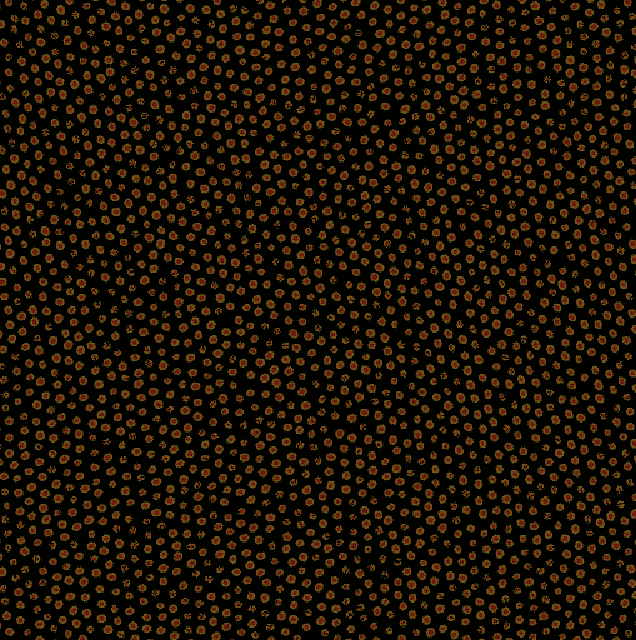
Give the GLSL for this pattern, as a Shadertoy shader.

```glsl
// Crowded red spots with ragged olive rims on black, drawn in a fine square grain.

vec2 hash2(vec2 p) {
    return fract(sin(vec2(dot(p, vec2(127.1, 311.7)), dot(p, vec2(269.5, 183.3)))) * 43758.5453);
}

// Jittered site of a hexagonal lattice with unit spacing
vec2 looseSite(vec2 cell) {
    vec2 centre = vec2(cell.x + 0.5 + 0.5 * mod(cell.y, 2.0), (cell.y + 0.5) * 0.866);
    return centre + (hash2(cell) - 0.5) * 0.52;
}

// The same site, pushed away from neighbours that crowd it
vec2 spacedSite(vec2 cell) {
    vec2 site = looseSite(cell);
    vec2 push = vec2(0.0);
    for (int y = -1; y <= 1; y++)
    for (int x = -1; x <= 1; x++) {
        if (x == 0 && y == 0) continue;
        vec2 away = site - looseSite(cell + vec2(x, y));
        float gap = max(length(away), 0.001);
        push += away / gap * max(0.0, 1.05 - gap);
    }
    return site + 0.4 * push;
}

// x: depth inside the deepest spot, y: radius of that spot
vec2 spotField(vec2 q) {
    vec2 best = vec2(-1.0, 0.0);
    float row = floor(q.y / 0.866);
    for (int y = -1; y <= 1; y++) {
        float r = row + float(y);
        float column = floor(q.x - 0.5 * mod(r, 2.0));
        for (int x = -1; x <= 1; x++) {
            vec2 cell = vec2(column + float(x), r);
            vec2 offset = q - spacedSite(cell);
            vec2 rnd = hash2(cell + 57.3);
            float radius = 0.243 + 0.085 * rnd.x;
            float angle = atan(offset.y, offset.x + 0.0001);
            float oval = 1.0 + 0.05 * cos(2.0 * angle + 6.283 * rnd.y);
            float depth = radius - length(offset) * oval;
            if (depth > best.x) best = vec2(depth, radius);
        }
    }
    return best;
}

float band(float edge, float depth) {
    return smoothstep(edge - 0.006, edge + 0.006, depth);
}

void mainImage(out vec4 fragColor, in vec2 fragCoord) {
    // Square grain, 512 to the canvas height
    vec2 grain = floor(fragCoord / iResolution.y * 512.0);
    vec2 q = (grain + 0.5) / 12.0;

    // A turn and a slow bend hide the lattice rows
    q = mat2(0.94, 0.342, -0.342, 0.94) * q;
    q += vec2(sin(q.y * 0.17 + 1.0), sin(q.x * 0.15 + 2.0)) * 0.5;

    vec2 spot = spotField(q);
    vec2 speck = hash2(grain + 11.7);
    float depth = spot.x + (speck.x - 0.5) * 0.06;

    // Bands from the rim to the core
    vec3 black = vec3(0.004, 0.004, 0.0);
    vec3 darkRed = vec3(0.24, 0.06, 0.02);
    vec3 core = mix(vec3(0.42, 0.11, 0.05), darkRed, step(0.88, speck.y));
    vec3 color = mix(black, vec3(0.22, 0.18, 0.05), band(0.0, depth));
    color = mix(color, vec3(0.44, 0.34, 0.10), band(0.04, depth));
    color = mix(color, vec3(0.45, 0.26, 0.08), band(0.102, depth));
    color = mix(color, core, band(0.153, depth));

    // Small spots are broken by dark notches
    float notch = step(0.82, speck.y) * (1.0 - smoothstep(0.265, 0.28, spot.y));
    color = mix(color, black, notch);

    fragColor = vec4(color, 1.0);
}
```
